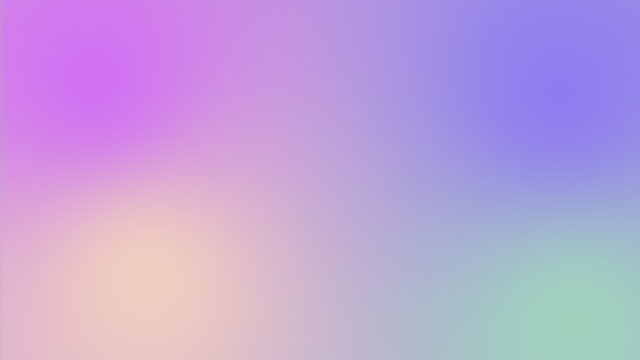
Reproduce this background procedurally as a Shadertoy shader.

```glsl
// A soft four-colour mesh gradient: violet, blue, peach and green pools.
// Each pool pulls on every point by inverse squared distance, and the
// normalised pulls blend the colours smoothly over the canvas.

#define VIOLET vec3(0.82, 0.445, 0.95)
#define BLUE   vec3(0.56, 0.49, 0.94)
#define PEACH  vec3(0.94, 0.81, 0.75)
#define GREEN  vec3(0.63, 0.825, 0.745)
#define SOFTNESS   0.0008  // rounds off the peak of each pool
#define EDGE_WIDTH 0.0015  // faint grey rim on the left
#define EDGE_SHADE 0.3

// Pool centres as fractions of the canvas
const vec2 centres[4] = vec2[4](
    vec2(0.147, 0.780), vec2(0.875, 0.745),
    vec2(0.228, 0.230), vec2(0.898, 0.102));
const vec3 colours[4] = vec3[4](VIOLET, BLUE, PEACH, GREEN);

// Weighted blend of all pools, with distances in canvas heights
vec3 poolGradient(vec2 uv, float aspect) {
    vec3 colourSum = vec3(0.0);
    float weightSum = 0.0;
    for (int i = 0; i < 4; i++) {
        vec2 offset = (uv - centres[i]) * vec2(aspect, 1.0);
        float weight = 1.0 / (dot(offset, offset) + SOFTNESS);
        colourSum += colours[i] * weight;
        weightSum += weight;
    }
    return colourSum / weightSum;
}

void mainImage(out vec4 fragColor, in vec2 fragCoord) {
    vec2 uv = fragCoord / iResolution.xy;
    vec3 colour = poolGradient(uv, iResolution.x / iResolution.y);

    // Thin muted rim along the left side
    float rim = 1.0 - smoothstep(0.0, 2.0 * EDGE_WIDTH, uv.x);
    colour = mix(colour, vec3(0.7), rim * EDGE_SHADE);

    fragColor = vec4(colour, 1.0);
}
```
